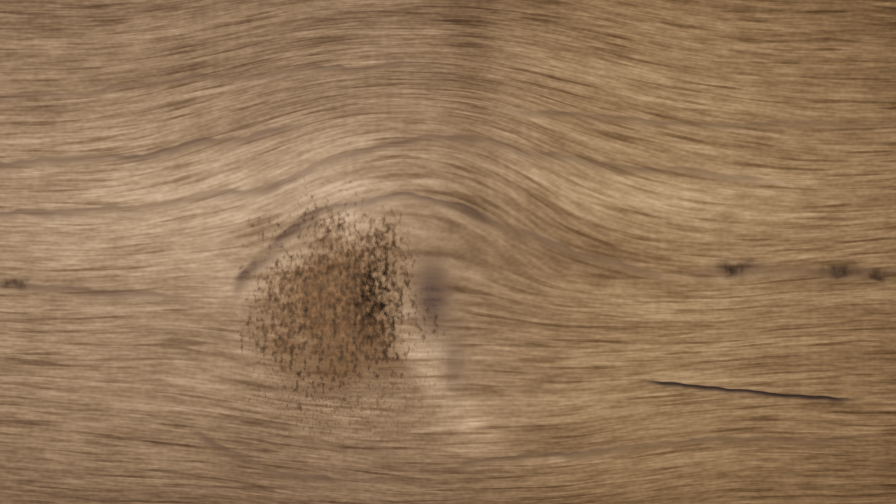
Write a WebGL 1 fragment shader that draws this texture.

```glsl
precision highp float;
uniform vec2 u_resolution;
#define KNOT vec2(0.83, 0.41)
#define SHADOW_WOOD vec3(0.33, 0.245, 0.185)
#define PALE_WOOD vec3(0.81, 0.70, 0.585)
#define BARK vec3(0.42, 0.30, 0.20)
#define VEIN_TINT vec3(0.32, 0.24, 0.20)
#define BASE_TONE 0.60
#define FIGURE 0.20
#define FIBRE 0.30
#define PORES 0.20
#define GROWTH_LINES 0.15

vec2 gradientAt(vec2 cell) {
  float a = 6.2832 * fract(sin(dot(cell, vec2(127.1, 311.7))) * 43758.5);
  return vec2(cos(a), sin(a));
}
float gradientNoise(vec2 p) {
  vec2 i = floor(p), f = fract(p);
  vec2 u = f * f * f * (f * (f * 6.0 - 15.0) + 10.0);
  float low = mix(dot(gradientAt(i), f),
                  dot(gradientAt(i + vec2(1, 0)), f - vec2(1, 0)), u.x);
  float high = mix(dot(gradientAt(i + vec2(0, 1)), f - vec2(0, 1)),
                   dot(gradientAt(i + 1.0), f - 1.0), u.x);
  return mix(low, high, u.y);
}
float fbm(vec2 p) {
  float sum = 0.0, amp = 0.6;
  for (int i = 0; i < 4; i++) {
    sum += amp * gradientNoise(p);
    p = p * 2.03 + 17.3;
    amp *= 0.6;
  }
  return sum;
}
// Soft elliptical spot, 1 at the centre
float spot(vec2 p, vec2 centre, vec2 radius) {
  vec2 d = (p - centre) / radius;
  return exp(-dot(d, d));
}
// Bent line from a to b: crisp above, fading softly below
float vein(vec2 p, vec2 a, vec2 b, float bend, float width) {
  float t = (p.x - a.x) / (b.x - a.x);
  float d = p.y - mix(a.y, b.y, t) - 4.0 * bend * t * (1.0 - t);
  float slope = (b.y - a.y + 4.0 * bend * (1.0 - 2.0 * t)) / (b.x - a.x);
  d /= sqrt(1.0 + slope * slope);
  float ends = smoothstep(-0.03, 0.12, t) * (1.0 - smoothstep(0.88, 1.03, t));
  float side = d > 0.0 ? width : width * 3.0;
  return ends * exp(-d * d / (side * side));
}
// Height across the fibres, spreading around the knot
float grainHeight(vec2 p) {
  vec2 d = p - KNOT;
  float spread = mix(0.42, 0.64, smoothstep(-0.12, 0.12, d.y));
  float v = d.y * (1.0 - spread * spot(d, vec2(0.0), vec2(0.40, 0.42)));
  v += 0.09 * d.x * smoothstep(0.0, 0.3, d.x) * spot(d, vec2(0.3, 0.0), vec2(0.6, 0.4));
  v -= 0.035 * exp(-d.x * d.x / 0.5) * smoothstep(0.0, 0.4, d.y);
  return v + 0.022 * gradientNoise(p * vec2(2.2, 3.0) + 4.0);
}
float veins(vec2 p) {
  p.y += 0.016 * gradientNoise(p * vec2(9.0, 7.0)) + 0.005 * gradientNoise(p * 38.0);
  // Arch over the knot
  float s = vein(p, vec2(0.46, 0.43), vec2(0.64, 0.585), 0.015, 0.006);
  s += 0.7 * vein(p, vec2(0.58, 0.56), vec2(0.99, 0.565), 0.05, 0.004);
  s += 0.5 * vein(p, vec2(0.88, 0.61), vec2(1.34, 0.45), -0.02, 0.005);
  // Long upper arches
  s += 0.6 * vein(p, vec2(-0.1, 0.58), vec2(0.56, 0.645), -0.025, 0.004);
  s += 0.65 * vein(p, vec2(0.50, 0.62), vec2(0.96, 0.73), 0.03, 0.004);
  s += 0.5 * vein(p, vec2(0.88, 0.74), vec2(1.55, 0.64), -0.012, 0.004);
  s += 0.65 * vein(p, vec2(-0.1, 0.68), vec2(0.62, 0.76), -0.025, 0.004);
  s += 0.5 * vein(p, vec2(-0.1, 0.79), vec2(0.90, 0.88), 0.01, 0.003);
  s += 0.5 * vein(p, vec2(0.98, 0.79), vec2(1.9, 0.76), -0.02, 0.003);
  // Lower arches and knot lines
  s += 0.6 * vein(p, vec2(0.38, 0.15), vec2(0.68, 0.05), -0.02, 0.004);
  s += 0.65 * vein(p, vec2(0.84, 0.06), vec2(1.72, 0.13), 0.025, 0.003);
  s += 0.65 * vein(p, vec2(-0.06, 0.445), vec2(0.37, 0.41), 0.0, 0.004);
  return min(s + 0.5 * vein(p, vec2(1.34, 0.47), vec2(1.85, 0.46), 0.0, 0.006), 1.0);
}
void main() {
  vec2 p = gl_FragCoord.xy / u_resolution.y;
  float v = grainHeight(p);
  // Fibres, pores and thin growth lines along the flow
  float fibre = fbm(vec2(p.x * 5.0, v * 65.0) + 8.0);
  float fine = gradientNoise(vec2(p.x * 24.0, v * 190.0)) + 0.5 * gradientNoise(p * vec2(90.0, 140.0));
  float pores = smoothstep(0.1, 0.45, gradientNoise(vec2(p.x * 7.0, v * 120.0) + 31.0));
  float growth = 1.0 - smoothstep(0.0, 0.13, abs(gradientNoise(vec2(p.x * 1.1, v * 24.0) + 5.0)));
  float tone = BASE_TONE + FIGURE * fbm(vec2(p.x * 1.3, v * 15.0)) + FIBRE * (fibre + 0.65 * fine);
  tone -= PORES * pores + GROWTH_LINES * growth * (0.6 + fibre);
  // Broad light and shade
  tone += 0.20 * spot(p, vec2(0.34, 0.57), vec2(0.42, 0.18));
  tone += 0.20 * spot(p, vec2(0.69, 0.61), vec2(0.16, 0.08));
  tone += 0.13 * spot(p, vec2(1.38, 0.62), vec2(0.35, 0.08));
  tone -= 0.13 * spot(p, vec2(0.94, 0.92), vec2(0.05, 0.22));
  tone -= 0.14 * spot(p, vec2(1.05, 0.43), vec2(0.24, 0.14));
  tone -= 0.16 * smoothstep(0.78, 1.05, p.y) + 0.19 * (1.0 - smoothstep(-0.05, 0.3, p.y));
  tone -= 0.13 * smoothstep(1.4, 1.8, p.x);
  // Pale wedge below the knot
  float wedge = p.x - mix(0.95, 0.80, smoothstep(0.08, 0.42, p.y)) + 0.03 * gradientNoise(p * 14.0);
  tone += 0.27 * exp(-wedge * wedge / 0.003) * smoothstep(0.05, 0.16, p.y) * (1.0 - smoothstep(0.34, 0.47, p.y));
  tone = clamp(tone, 0.0, 1.0);
  vec3 color = mix(SHADOW_WOOD, PALE_WOOD, tone);
  color -= vec3(0.0, 0.05, 0.13) * tone * (1.0 - tone);
  color -= vec3(0.0, 0.008, 0.03) * smoothstep(0.7, 1.3, p.x);
  color = mix(color, VEIN_TINT, veins(p) * clamp(0.5 + 0.9 * fibre + 0.3 * fine, 0.1, 0.9));
  // Grey heart beside the rough bark
  float heart = 0.65 * spot(p, vec2(0.857, 0.41), vec2(0.034, 0.065)) + 0.3 * spot(p, vec2(0.90, 0.28), vec2(0.025, 0.05));
  color = mix(color, vec3(0.29, 0.22, 0.20), heart * (1.0 + 0.6 * fine));
  // Rough bark with a ragged edge and loose dust
  float grit = fbm(p * vec2(70.0, 50.0)) + 0.5 * gradientNoise(p * vec2(130.0, 95.0));
  float reach = length((p - vec2(0.665, 0.385)) / vec2(0.15, 0.18));
  float rough = 1.0 - smoothstep(0.45, 1.3, reach + 0.65 * grit + 0.5 * gradientNoise(p * 11.0));
  float hollow = spot(p, vec2(0.745, 0.41), vec2(0.045, 0.09));
  color = mix(color, BARK * (1.0 + 0.85 * grit - 0.38 * hollow), rough * (0.72 + 0.2 * hollow));
  float dust = spot(p, vec2(0.68, 0.22), vec2(0.18, 0.12)) * smoothstep(0.0, 0.4, grit);
  color = mix(color, BARK, 0.5 * dust);
  // Small side knots and a fine open crack
  vec2 q = p + 0.018 * vec2(gradientNoise(p * 30.0), gradientNoise(p * 30.0 + 9.0));
  float knots = spot(q, vec2(1.458, 0.468), vec2(0.028, 0.012)) + spot(q, vec2(1.665, 0.463), vec2(0.032, 0.010));
  knots += spot(q, vec2(1.745, 0.46), vec2(0.014, 0.01)) + 0.8 * spot(q, vec2(0.028, 0.44), vec2(0.024, 0.01));
  color = mix(color, vec3(0.23, 0.17, 0.13), min(knots, 1.0) * clamp(0.75 + 0.6 * grit, 0.0, 1.0));
  float crack = vein(mix(p, q, 0.2), vec2(1.27, 0.247), vec2(1.70, 0.207), -0.003, 0.002);
  color = mix(color, vec3(0.17, 0.13, 0.12), 0.85 * crack);
  gl_FragColor = vec4(clamp(color, 0.0, 1.0), 1.0);
}
```
